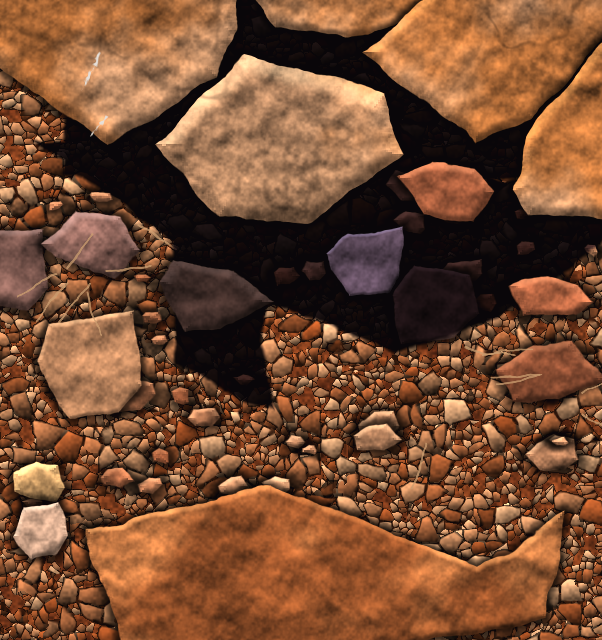
A Shadertoy shader for this texture:

```glsl
const vec2 SUN = vec2(-.25, .97);
vec2 w;        // roughened position
vec3 col;      // colour so far
float relief;  // brightness of the rock grain

float hash(vec2 p) { return fract(sin(dot(p, vec2(127.1, 311.7))) * 43758.5453); }

float noise(vec2 p) {
    vec2 i = floor(p), f = fract(p);
    f *= f * (3. - 2. * f);
    return mix(mix(hash(i), hash(i + vec2(1, 0)), f.x),
               mix(hash(i + vec2(0, 1)), hash(i + 1.), f.x), f.y);
}

float fbm(vec2 p) {
    float sum = 0., amp = .5;
    for (int i = 0; i < 5; i++) {
        sum += amp * noise(p);
        p = mat2(1.6, 1.2, -1.2, 1.6) * p + 3.7;
        amp *= .5;
    }
    return sum;
}

float line(vec2 a, vec2 b) {
    vec2 q = w - a, e = b - a;
    return length(q - e * clamp(dot(q, e) / dot(e, e), 0., 1.));
}

// Signed distance to a six-cornered slab, two corners per argument
void edge(vec2 a, vec2 b, inout vec2 acc) {
    vec2 e = b - a, q = w - a;
    acc.x = min(acc.x, line(a, b));
    bvec3 c = bvec3(w.y >= a.y, w.y < b.y, e.x * q.y > e.y * q.x);
    if (all(c) || all(not(c))) acc.y = -acc.y;
}

float slab(vec4 a, vec4 b, vec4 c) {
    vec2 acc = vec2(9, 1);
    edge(a.xy, a.zw, acc); edge(a.zw, b.xy, acc); edge(b.xy, b.zw, acc);
    edge(b.zw, c.xy, acc); edge(c.xy, c.zw, acc); edge(c.zw, a.xy, acc);
    return acc.x * acc.y;
}

// Convex stone cut by six randomly turned facets; box is centre and size
float stone(vec4 box, float seed) {
    vec2 q = (w - box.xy) / box.zw;
    float d = -9.;
    for (int i = 0; i < 6; i++) {
        float k = float(i), a = k * 1.05 + .7 * hash(vec2(k, seed));
        d = max(d, dot(q, vec2(cos(a), sin(a))) - .7 - .3 * hash(vec2(seed, k)));
    }
    return d * min(box.z, box.w);
}

// Voronoi pebbles: gap width, offset from the centre, id
vec4 pebble(vec2 p) {
    vec2 off = vec2(0);
    float near = 9., second = 9., id = 0.;
    for (int i = 0; i < 9; i++) {
        vec2 c = floor(p) + vec2(i % 3 - 1, i / 3 - 1);
        vec2 o = p - c - vec2(hash(c), hash(c + 31.));
        float d = length(o);
        second = min(second, max(d, near));
        if (d < near) { near = d; off = o; id = hash(c + 57.); }
    }
    return vec4(second - near, off, id);
}

// Lays a rock over the ground with a contact shadow and a sunlit rim
void lay(float d, vec3 base, float rim) {
    vec2 n = normalize(vec2(dFdx(d), dFdy(d)) + 1e-6);
    float facing = dot(n, SUN), border = smoothstep(-rim, -.2 * rim, d), aa = .8 / iResolution.y;
    vec3 face = base * relief * (1. + .45 * border * facing);
    face = mix(face, base * vec3(1.4, 1.6, 1.7), .55 * border * max(facing, 0.));
    col *= mix(.3, 1., smoothstep(0., .016, d));
    col = mix(col, face, smoothstep(aa, -aa, d));
}

void mainImage(out vec4 fragColor, in vec2 fragCoord) {
    vec2 p = fragCoord / iResolution.y;
    w = p + .022 * (vec2(fbm(p * 16.), fbm(p * 16. + 9.)) - .5);
    float grain = fbm(p * 9.), fine = noise(p * 230.);
    relief = .55 + .7 * grain + 1.5 * (fbm(p * 24.) - fbm(p * 24. + SUN * .3)) + .2 * fine;

    // Red soil under three sizes of pebbles
    col = mix(vec3(.3, .12, .06), vec3(.68, .34, .16), fbm(p * 38.)) * (.65 + .6 * fine);
    for (int i = 0; i < 3; i++) {
        float k = float(i);
        vec4 v = pebble(w * (84. - 26. * k) + k * 5.);
        float keep = step(.3 + .17 * k, v.w + .5 * (grain - .5));
        vec3 tone = mix(vec3(.6, .29, .13), vec3(.88, .67, .49), fract(v.w * 17.));
        tone *= .82 + .85 * dot(v.yz, SUN) + .25 * (fine - .5);
        col = mix(col, mix(col * .4, tone, smoothstep(.04, .22, v.x)), keep);
    }

    // Deep shade below the upper slabs
    float shade = slab(vec4(.05, .78, .27, .62), vec4(.27, .43, .43, .355), vec4(.41, .47, .45, .75));
    shade = min(shade, slab(vec4(.3, .85, .31, .56), vec4(.45, .52, .62, .45), vec4(.78, .5, 1, .66)));
    shade = smoothstep(.004, -.004, min(shade, max(.72 - w.y, .1 - w.x)));
    col *= mix(vec3(1), vec3(.1, .09, .13), shade);
    vec3 light = mix(vec3(1), vec3(.27, .23, .29), shade);

    // Scattered rubble
    for (int i = 0; i < 44; i++) {
        float k = float(i), r = mix(.009, .034, pow(hash(vec2(k, 4)), 2.));
        vec2 c = vec2(hash(vec2(k, 1)), .2 + .54 * hash(vec2(k, 2)));
        vec3 tone = mix(vec3(.58, .32, .2), vec3(.82, .6, .44), hash(vec2(k, 3)));
        lay(stone(vec4(c, r * vec2(1.35, .9)), k), tone * light, .009);
    }

    // Larger loose stones
    vec3 mauve = vec3(.55, .39, .35), red = vec3(.68, .38, .25);
    lay(stone(vec4(.02, .58, .07, .075), 3.), mauve * .8, .012);
    lay(stone(vec4(.145, .62, .075, .05), 8.), mauve, .012);
    lay(stone(vec4(.325, .53, .09, .055), 12.), mauve * .45, .016);
    lay(stone(vec4(.575, .59, .058, .053), 15.), vec3(.34, .27, .33), .006);
    lay(stone(vec4(.69, .52, .085, .06), 19.), mauve * light * .8, .008);
    lay(stone(vec4(.7, .7, .08, .055), 22.), red * .9, .014);
    lay(stone(vec4(.86, .53, .065, .035), 27.), red, .012);
    lay(stone(vec4(.85, .42, .075, .055), 29.), red * .8, .012);
    lay(stone(vec4(.148, .43, .088, .1), 31.), vec3(.68, .48, .34), .008);
    lay(stone(vec4(.062, .25, .047, .037), 35.), vec3(.9, .69, .45), .012);
    lay(stone(vec4(.067, .168, .046, .05), 38.), vec3(.83, .66, .55), .01);

    // Dry twigs
    for (int i = 0; i < 14; i++) {
        float k = float(i), a = 6.3 * hash(vec2(k, 8));
        vec2 c = vec2(.24 * hash(vec2(k, 6)), mix(.48, .74, hash(vec2(k, 7))));
        if (i > 6) c = vec2(.62 + 1.3 * c.x, c.y - .28);
        float d = line(c, c + .07 * vec2(cos(a), sin(a)));
        col = mix(col, vec3(.8, .62, .44) * light, .75 * smoothstep(.0022, .0008, d));
    }

    // Great slabs, the lowest one rusty
    float patches = smoothstep(.35, .6, fbm(p * 5. + 4.));
    vec3 rock = mix(vec3(.69, .42, .22), vec3(.76, .56, .41), patches);
    rock *= .8 + .2 * smoothstep(0., .018, abs(fbm(p * 4. + 20.) - .5));
    lay(slab(vec4(.36, 1.05, .71, 1.05), vec4(.66, .985, .61, .96), vec4(.54, .942, .43, .96)), rock, .015);
    lay(slab(vec4(-.05, 1.05, .37, 1.05), vec4(.372, .95, .34, .88), vec4(.17, .775, -.05, .93)), rock, .025);
    lay(slab(vec4(.566, .92, .7, 1.03), vec4(1, 1.05, .95, .945), vec4(.83, .81, .745, .78)), rock, .02);
    lay(slab(vec4(1, .98, .94, .93), vec4(.82, .785, .807, .7), vec4(.83, .66, 1, .655)), rock, .022);
    lay(slab(vec4(.245, .772, .384, .915), vec4(.602, .854, .63, .759), vec4(.482, .648, .345, .659)), rock, .035);
    vec3 rust = mix(vec3(.57, .31, .16), vec3(.72, .44, .25), patches);
    lay(slab(vec4(.135, .17, .42, .243), vec4(.75, .112, .885, .2), vec4(.85, .03, .21, -.08)), rust, .011);

    // Chalk streaks
    float chalk = min(line(vec2(.125, .86), vec2(.155, .915)), line(vec2(.14, .79), vec2(.165, .818)));
    col = mix(col, vec3(.9, .87, .84), smoothstep(.006, .002, chalk + .006 * fine));

    fragColor = vec4(clamp(col, vec3(.035, .025, .035), vec3(1)), 1);
}
```
